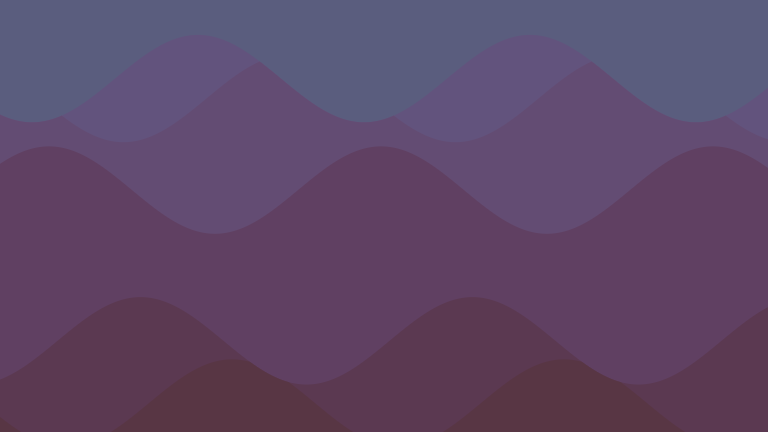
Write a WebGL 1 fragment shader that draws this background.

```glsl
precision highp float;

uniform vec2 u_resolution;

#define LAYERS 5
#define PERIOD 0.7685
#define AMPLITUDE 0.1012
#define FIRST_CREST 0.4583
#define CREST_STEP 0.2118
#define SKY vec3(0.353, 0.363, 0.494)

const float TAU = 6.2831853;

// Signed distance to a sine ridge, positive below its edge
float ridgeDistance(vec2 p, float crest, float height) {
  float phase = TAU * (p.x - crest) / PERIOD;
  float slope = -AMPLITUDE * TAU / PERIOD * sin(phase);
  float edge = height + AMPLITUDE * cos(phase);
  return (edge - p.y) / sqrt(1.0 + slope * slope);
}

void main() {
  vec2 p = gl_FragCoord.xy / u_resolution.y;
  float pixel = 1.0 / u_resolution.y;

  // Each layer: colour in rgb, mean height in a
  vec4 layers[LAYERS];
  layers[0] = vec4(0.384, 0.325, 0.490, 0.818);
  layers[1] = vec4(0.390, 0.298, 0.450, 0.772);
  layers[2] = vec4(0.375, 0.251, 0.384, 0.560);
  layers[3] = vec4(0.357, 0.222, 0.316, 0.211);
  layers[4] = vec4(0.345, 0.210, 0.267, 0.067);

  // Back to front, each layer clipped by those behind it
  vec3 color = SKY;
  float coverage = 1.0;
  for (int i = 0; i < LAYERS; i++) {
    float crest = FIRST_CREST + float(i) * CREST_STEP;
    float d = ridgeDistance(p, crest, layers[i].a);
    coverage = min(coverage, clamp(d / pixel + 0.5, 0.0, 1.0));
    color = mix(color, layers[i].rgb, coverage);
  }

  gl_FragColor = vec4(color, 1.0);
}
```
